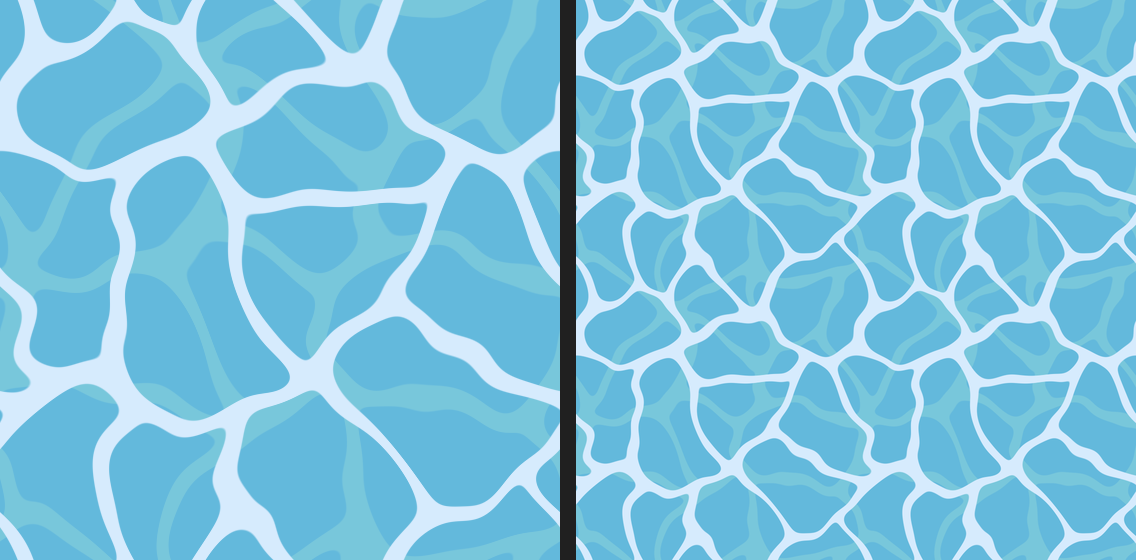
Left: one tile. Right: repeated 2 by 2.
Reproduce this texture procedurally as a WebGL 2 fragment shader.

```glsl
#version 300 es
precision highp float;
// Flat pool water: pale rounded caustic web over a fainter submerged web, tiling.

uniform vec2 u_resolution;
out vec4 outColor;

const float TAU = 6.2831853;
const vec3 WATER = vec3(0.388, 0.725, 0.863);
const vec3 DEEP_WEB = vec3(0.472, 0.780, 0.860);
const vec3 FOAM = vec3(0.838, 0.920, 0.992);

vec2 hash2(vec2 cell, float seed) {
    vec3 q = fract(vec3(cell.xyx + seed) * vec3(0.1031, 0.1030, 0.0973));
    q += dot(q, q.yzx + 33.33);
    return fract((q.xx + q.yz) * q.zy);
}

// Layered sines with whole frequencies, so the bend wraps on the unit square.
vec2 bend(vec2 p, float phase) {
    p += 0.024 * sin(TAU * vec2(2.0 * p.y + p.x, 2.0 * p.x - p.y) + phase);
    p += 0.013 * sin(TAU * vec2(4.0 * p.y - p.x, 4.0 * p.x + p.y) + phase * 2.3);
    p += 0.005 * sin(TAU * vec2(7.0 * p.y + 2.0 * p.x, 7.0 * p.x - 2.0 * p.y) + phase * 3.1);
    return p;
}

// Jittered seed point of a wrapped grid cell, in canvas units.
vec2 seedPoint(vec2 cell, vec2 count, float seed) {
    vec2 jitter = hash2(mod(cell, count), seed);
    return (cell + 0.5 + 0.76 * (jitter - 0.5)) / count;
}

// Distance to the cell borders, blended so that cell corners become round.
float borderDistance(vec2 p, vec2 count, float seed, float rounding) {
    vec2 home = floor(p * count);
    vec2 nearestCell = home;
    vec2 nearest = vec2(0.0);
    float best = 1e3;
    for (int y = -2; y <= 2; y++) {
        for (int x = -2; x <= 2; x++) {
            vec2 cell = home + vec2(x, y);
            vec2 toSeed = seedPoint(cell, count, seed) - p;
            float d = dot(toSeed, toSeed);
            if (d < best) {
                best = d;
                nearest = toSeed;
                nearestCell = cell;
            }
        }
    }
    float sum = 0.0;
    for (int y = -2; y <= 2; y++) {
        for (int x = -2; x <= 2; x++) {
            if (x == 0 && y == 0) continue;
            vec2 other = seedPoint(nearestCell + vec2(x, y), count, seed) - p;
            float d = dot(0.5 * (nearest + other), normalize(other - nearest));
            sum += exp(-d / rounding);
        }
    }
    return -rounding * log(sum);
}

// Coverage of a web whose strands swell and thin gently.
float web(vec2 uv, vec2 count, float seed, float halfWidth, float pixel) {
    float d = borderDistance(bend(uv, seed), count, seed, 0.014);
    float swell = sin(TAU * (2.0 * uv.x + uv.y) + seed) * sin(TAU * (2.0 * uv.y - uv.x));
    float edge = halfWidth * (1.0 + 0.22 * swell);
    return 1.0 - smoothstep(edge - pixel, edge + pixel, d);
}

void main() {
    vec2 uv = gl_FragCoord.xy / u_resolution;
    float pixel = 0.8 / min(u_resolution.x, u_resolution.y);

    float deep = web(uv, vec2(3.0, 4.0), 17.0, 0.0165, pixel);
    float surface = web(uv, vec2(4.0, 3.0), 5.0, 0.0138, pixel);

    vec3 color = mix(WATER, DEEP_WEB, deep);
    color = mix(color, FOAM, surface);
    outColor = vec4(color, 1.0);
}
```
